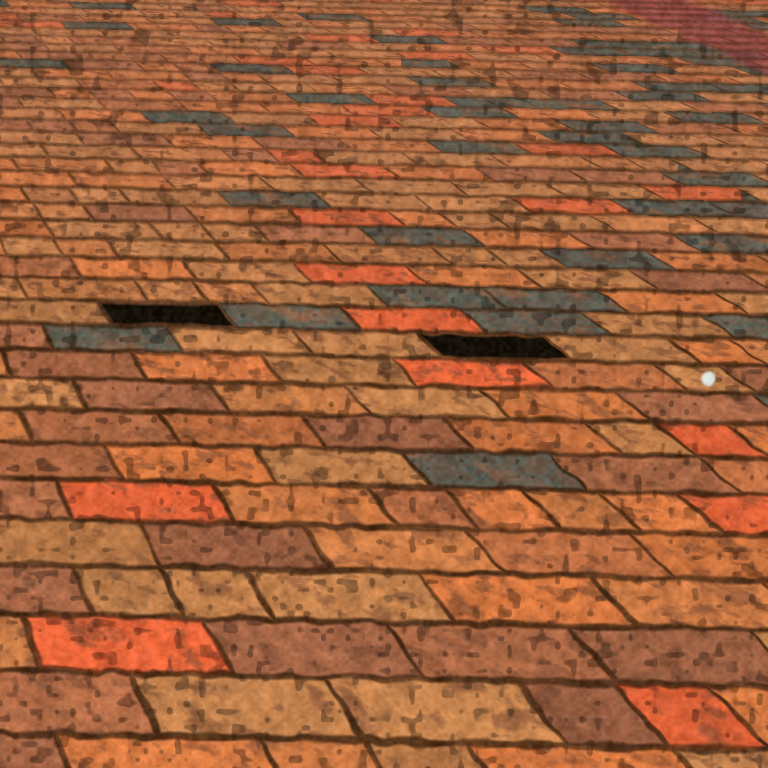
Write a WebGL 1 fragment shader that draws this texture.

```glsl
precision highp float;
uniform vec2 u_resolution;

// Perspective of the paving, in canvas units
const float HORIZON = 1.413;
const float VANISH_X = -0.365;
const float TILT = 0.022;
const float ROW_SCALE = 21.34;
const float ROW_SHIFT = 1.39;
const float BRICK_WIDTH = 0.195;
const float BOND_SHIFT = 0.12;

// Joints and wear
const float JOINT_HALF = 0.0034;
const float SOFTNESS = 0.0028;
const float SPLIT_CHANCE = 0.12;
const float DARK_CHANCE = 0.13;
const vec2 GAP_LEFT = vec2(3.0, 27.0);
const vec2 GAP_RIGHT = vec2(5.0, 26.0);
const vec2 PEBBLE_POS = vec2(0.922, 0.508);
const float PEBBLE_RADIUS = 0.0095;

const vec3 TAN = vec3(0.75, 0.50, 0.30);
const vec3 BROWN = vec3(0.63, 0.39, 0.27);
const vec3 ORANGE = vec3(0.82, 0.46, 0.25);
const vec3 RED = vec3(0.86, 0.38, 0.22);
const vec3 SLATE = vec3(0.27, 0.30, 0.28);
const vec3 TEAL = vec3(0.22, 0.38, 0.39);
const vec3 JOINT = vec3(0.22, 0.13, 0.06);
const vec3 HOLE = vec3(0.08, 0.06, 0.03);
const vec3 HAZE = vec3(0.67, 0.43, 0.32);
const vec3 STRIP = vec3(0.57, 0.28, 0.28);
const vec3 PEBBLE = vec3(0.86, 0.88, 0.85);

float hash(vec2 p) {
  return fract(sin(dot(p, vec2(127.1, 311.7))) * 43758.5453);
}

float noise(vec2 p) {
  vec2 i = floor(p);
  vec2 f = fract(p);
  f = f * f * (3.0 - 2.0 * f);
  return mix(mix(hash(i), hash(i + vec2(1.0, 0.0)), f.x),
             mix(hash(i + vec2(0.0, 1.0)), hash(i + 1.0), f.x), f.y);
}

float fbm(vec2 p) {
  float sum = 0.0;
  float gain = 0.5;
  for (int i = 0; i < 4; i++) {
    sum += gain * noise(p);
    p = p * 2.03 + 17.3;
    gain *= 0.5;
  }
  return sum / 0.9375;
}

vec3 brickColor(vec2 id) {
  float pick = hash(id + 3.7);
  vec3 color = mix(TAN, ORANGE, smoothstep(0.25, 0.60, pick));
  color = mix(color, BROWN, smoothstep(0.62, 0.78, pick));
  color = mix(color, RED, step(0.89, pick));
  return color * (0.93 + 0.14 * hash(id + 8.1));
}

void main() {
  vec2 p = gl_FragCoord.xy / u_resolution;

  // Ground coordinates with slightly uneven edges
  vec2 wobble = vec2(noise(p * 48.0), noise(p * 48.0 + 31.0)) - 0.5;
  vec2 q = p + wobble * 0.006 * (1.2 - p.y);
  float depth = HORIZON - q.y - TILT * q.x;
  float row = ROW_SHIFT + ROW_SCALE / depth;
  float rowId = floor(row);
  float along = (q.x - VANISH_X) / (depth * BRICK_WIDTH) - BOND_SHIFT;
  along -= 0.5 * (1.0 - mod(rowId, 2.0)) + 0.12 * (hash(vec2(rowId, 5.0)) - 0.5);
  vec2 id = vec2(floor(along), rowId);
  vec2 cell = vec2(fract(along), fract(row));

  // Distances to the joints, measured on the canvas
  float sideUnit = depth * BRICK_WIDTH;
  float rowUnit = depth * depth / ROW_SCALE;
  float side = min(cell.x, 1.0 - cell.x) * sideUnit;
  float bed = min(cell.y, 1.0 - cell.y) * rowUnit;
  float isGap = max(1.0 - step(0.5, distance(id, GAP_LEFT)),
                    1.0 - step(0.5, distance(id, GAP_RIGHT)));
  float isSplit = step(hash(id + 21.0), SPLIT_CHANCE) * (1.0 - isGap);
  side = mix(side, min(side, abs(cell.x - 0.5) * sideUnit), isSplit);
  float jointHalf = JOINT_HALF * depth * (0.65 + 0.7 * noise(p * 22.0));
  float joint = 1.0 - smoothstep(jointHalf - SOFTNESS, jointHalf + SOFTNESS, min(side, bed));
  float far = smoothstep(0.45, 1.0, p.y);
  joint *= mix(0.95, 0.55, far) * (0.6 + 0.4 * noise(p * 35.0 + 9.0));

  // Brick faces: base tone, dark bricks, stains and grain
  vec2 face = vec2(along * 4.0, row * 1.6);
  float stain = fbm(face * 2.2 + hash(id) * 40.0);
  vec2 halfId = id + vec2(0.5 * isSplit * step(0.5, cell.x), 0.0);
  vec3 color = mix(brickColor(halfId), HAZE, 0.5 * far);
  float darkChance = DARK_CHANCE * smoothstep(19.5, 22.5, rowId) * (0.5 + p.x);
  float isDark = step(hash(id + 57.0), darkChance);
  vec3 darkFace = mix(SLATE, TEAL, smoothstep(0.35, 0.65, stain));
  darkFace = mix(darkFace, BROWN, 0.15 + 0.5 * smoothstep(0.5, 0.8, fbm(face + 80.0)));
  color = mix(color, darkFace, 0.85 * isDark);
  color = mix(color, BROWN * 0.75, 0.55 * smoothstep(0.52, 0.75, stain));
  color *= 0.82 + 0.36 * fbm(p * 75.0);
  color *= 1.0 - 0.3 * smoothstep(0.68, 0.86, noise(p * 95.0 + 4.0));

  // Reddish strip at the far corner
  float across = p.y - 1.0 + 0.445 * (p.x - 0.78) + 0.008 * wobble.x;
  float strip = smoothstep(-0.006, 0.008, across) * (1.0 - smoothstep(0.045, 0.065, across));
  color = mix(color, STRIP * (0.75 + 0.5 * fbm(p * 60.0)), 0.8 * strip);

  // Joints, missing bricks and a pebble
  color = mix(color, JOINT, joint);
  float inside = smoothstep(0.0, 2.0 * SOFTNESS, min(side, bed));
  color = mix(color, HOLE, isGap * inside);
  float pebble = length(p - PEBBLE_POS + wobble * 0.004) - PEBBLE_RADIUS;
  color = mix(color, PEBBLE, 1.0 - smoothstep(-SOFTNESS, SOFTNESS, pebble));
  color += 0.07 * (noise(p * 210.0) - 0.5);

  gl_FragColor = vec4(clamp(color, 0.0, 1.0), 1.0);
}
```
